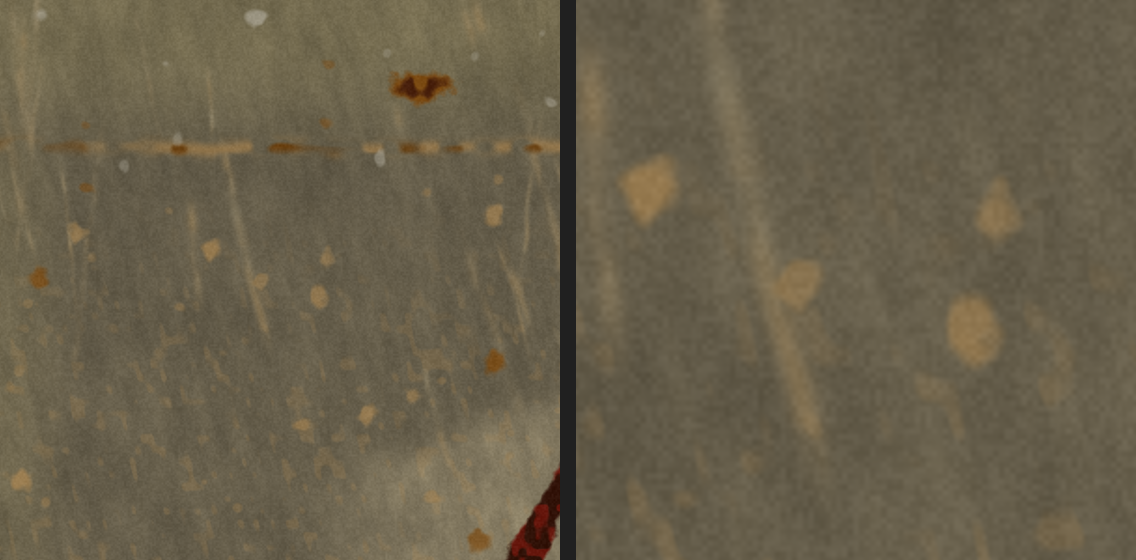
Left: the whole. Right: its middle third, enlarged.
A Shadertoy shader for this texture:

```glsl
const vec3 STEEL = vec3(0.388, 0.358, 0.285);
const vec3 OLIVE = vec3(0.455, 0.420, 0.308);
const vec3 PALE  = vec3(0.585, 0.540, 0.430);
const vec3 TAN   = vec3(0.640, 0.510, 0.320);
const vec3 CHALK = vec3(0.680, 0.660, 0.600);
const vec3 RUST  = vec3(0.480, 0.290, 0.070);
const vec3 DARK_RUST = vec3(0.240, 0.090, 0.040);
const vec3 RED_RUST  = vec3(0.400, 0.090, 0.050);
const int SCRATCHES = 26;
const int SPOTS = 44;
const float SEAM_Y = 0.735;
const vec2 PATCH_POS = vec2(0.745, 0.846);
const vec2 PATCH_SIZE = vec2(0.062, 0.032);
const vec2 BAND_POS = vec2(0.935, 0.0);
const vec2 BAND_NORMAL = vec2(0.894, -0.447);
const float MOTTLE = 0.16;
const float STREAK = 0.10;
const float GRAIN = 0.045;

float hash(vec2 p) {
    vec3 q = fract(p.xyx * 0.1031);
    q += dot(q, q.yzx + 33.33);
    return fract((q.x + q.y) * q.z);
}

float noise(vec2 p) {
    vec2 i = floor(p), f = fract(p);
    f = f * f * (3.0 - 2.0 * f);
    return mix(mix(hash(i), hash(i + vec2(1, 0)), f.x),
               mix(hash(i + vec2(0, 1)), hash(i + vec2(1, 1)), f.x), f.y);
}

float fbm(vec2 p) {
    float sum = 0.0, amp = 0.5;
    for (int i = 0; i < 4; i++) {
        sum += amp * noise(p);
        p = mat2(1.6, 1.2, -1.2, 1.6) * p + 7.3;
        amp *= 0.5;
    }
    return sum / 0.9375;
}

// Soft, broken line leaning right as it descends
float scratch(vec2 p, float id) {
    vec2 top = vec2(hash(vec2(id, 1.0)) * 1.15 - 0.1, 0.2 + 0.9 * hash(vec2(id, 2.0)));
    float lean = mix(0.04, 0.26, hash(vec2(id, 3.0))) + 0.15 * smoothstep(0.6, 1.0, top.x);
    if (hash(vec2(id, 4.0)) < 0.15) lean = -0.12;
    float len = mix(0.10, 0.48, hash(vec2(id, 5.0)));
    float width = mix(0.004, 0.010, hash(vec2(id, 6.0)));
    float drop = top.y - p.y;
    float wobble = 0.010 * (noise(vec2(id * 9.1, p.y * 14.0)) - 0.5);
    float across = (p.x - top.x - lean * drop + wobble) / width;
    float ends = smoothstep(0.0, 0.05, drop) * smoothstep(len, len - 0.06, drop);
    float wear = 0.3 + 0.8 * smoothstep(0.3, 0.75, noise(p * vec2(45.0, 28.0) + id));
    return exp(-across * across) * ends * wear * mix(0.25, 0.6, hash(vec2(id, 7.0)));
}

// Small blurred fleck with a ragged outline
float spot(vec2 p, vec2 center, float radius, float id) {
    vec2 d = (p - center) * vec2(1.0, mix(0.7, 1.3, hash(vec2(id, 21.0))));
    float r = length(d) / radius + 0.8 * (noise(p * 75.0 + id) - 0.5);
    return 1.0 - smoothstep(0.45, 1.25, r);
}

vec3 metal(vec2 p) {
    float olive = max(0.85 * smoothstep(0.66, 0.95, p.y), 0.5 * smoothstep(0.16, 0.0, p.x));
    vec3 color = mix(STEEL, OLIVE, olive);

    // Worn pale area at the lower right
    float edge = 0.19 + 0.3 * (p.x - 0.65) - p.y + 0.10 * (fbm(p * 9.0) - 0.5);
    float worn = smoothstep(-0.05, 0.07, edge) * smoothstep(0.50, 0.76, p.x);
    color = mix(color, PALE, worn * (0.30 + 0.55 * fbm(p * vec2(30.0, 18.0))));

    // Cloudy mottling and short upright streaks
    vec2 slanted = vec2(p.x + 0.2 * p.y, p.y);
    color *= 1.01 + MOTTLE * (fbm(p * 7.0) - 0.5);
    color *= 1.0 + STREAK * (2.0 * fbm(slanted * vec2(48.0, 14.0)) - 1.0);
    float fleck = smoothstep(0.66, 0.92, noise(slanted * vec2(70.0, 46.0) + 3.0));
    return mix(color, TAN, 0.28 * fleck * smoothstep(0.7, 0.3, p.y));
}

void mainImage(out vec4 fragColor, in vec2 fragCoord) {
    vec2 p = fragCoord / iResolution.xy;
    vec3 color = metal(p);

    for (int i = 0; i < SCRATCHES; i++) {
        float id = float(i) + 1.0;
        vec3 tint = mix(PALE, TAN, 0.7 * noise(p * 24.0 + id));
        color = mix(color, tint, scratch(p, id));
    }

    // Horizontal seam dotted with rust
    float off = (p.y - SEAM_Y - 0.012 * (noise(vec2(p.x * 18.0, 2.0)) - 0.5)) / 0.013;
    float seam = exp(-off * off) * mix(0.4, 1.0, smoothstep(0.1, 0.35, p.x));
    color = mix(color, TAN * 0.93, 0.85 * seam * smoothstep(0.3, 0.75, noise(p * vec2(30.0, 42.0))));
    color = mix(color, RUST * 0.85, seam * smoothstep(0.62, 0.85, noise(p * vec2(22.0, 30.0) + 40.0)));

    // Scattered flecks: chalk above, tan below, some rusty
    for (int i = 0; i < SPOTS; i++) {
        float id = float(i) + 50.0;
        vec2 center = vec2(hash(vec2(id, 11.0)), hash(vec2(id, 12.0)));
        float kind = hash(vec2(id, 13.0));
        float size = hash(vec2(id, 14.0));
        vec3 tint = kind < 0.2 ? RUST : (center.y > 0.7 ? CHALK : TAN);
        float strength = mix(0.3, 0.85, size * size);
        color = mix(color, tint, strength * spot(p, center, mix(0.007, 0.021, size * size), id));
    }

    // Rust patch with dark cores
    vec2 d = (p - PATCH_POS) / PATCH_SIZE;
    float patchEdge = length(d) + 1.1 * (fbm(p * 32.0) - 0.5);
    color = mix(color, RUST, 1.0 - smoothstep(0.65, 1.05, patchEdge));
    float core = smoothstep(0.42, 0.65, noise(p * 48.0 + 5.0));
    color = mix(color, DARK_RUST, 0.85 * core * (1.0 - smoothstep(0.4, 0.9, patchEdge)));

    // Dark red band across the corner
    float side = abs(dot(p - BAND_POS, BAND_NORMAL)) + 0.018 * (fbm(p * 45.0) - 0.5);
    float halfWidth = mix(0.031, 0.019, smoothstep(0.0, 0.14, p.y));
    vec3 bandColor = mix(DARK_RUST * 0.8, RED_RUST, smoothstep(0.4, 0.75, noise(p * 75.0)));
    color = mix(color, bandColor, 1.0 - smoothstep(-0.005, 0.005, side - halfWidth));

    // Fine sensor-like grain
    color += GRAIN * (noise(p * 300.0) - 0.5) + 0.5 * GRAIN * (noise(p * 130.0) - 0.5);
    fragColor = vec4(clamp(color, 0.0, 1.0), 1.0);
}
```
